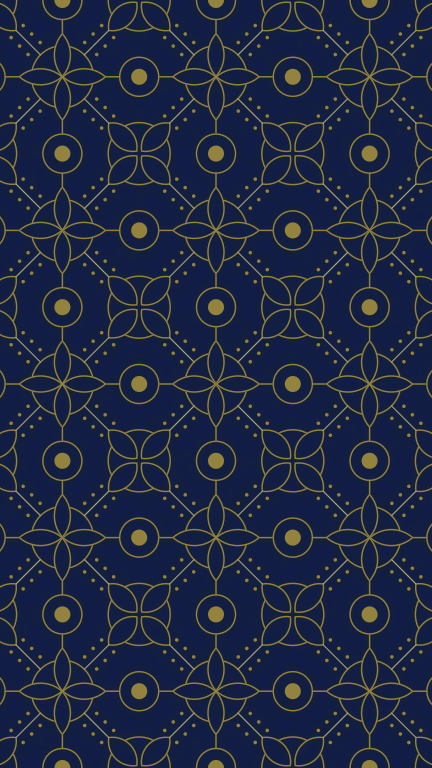
Reproduce this pattern procedurally as a WebGL 1 fragment shader.

```glsl
precision highp float;
// Gold linework lattice of four-petal flowers, ringed dots and beaded diagonals on navy.
uniform vec2 u_resolution;

const float HALF_CELL = 76.8; // the canvas is 768 units tall, so five repeats fit down it
const float LINE = 0.72;      // half the stroke width

float hash(vec2 p) {
  return fract(sin(dot(p, vec2(127.1, 311.7))) * 43758.5);
}

float noise(vec2 p) {
  vec2 i = floor(p), f = fract(p);
  f = f * f * (3.0 - 2.0 * f);
  return mix(mix(hash(i), hash(i + vec2(1.0, 0.0)), f.x),
             mix(hash(i + vec2(0.0, 1.0)), hash(i + vec2(1.0, 1.0)), f.x), f.y);
}

// Pointed leaf along x, from start to tip, negative inside
float petal(vec2 p, float start, float tip, float halfWidth) {
  float halfLength = 0.5 * (tip - start);
  float radius = (halfLength * halfLength + halfWidth * halfWidth) / (2.0 * halfWidth);
  return length(vec2(p.x - start - halfLength, abs(p.y) + radius - halfWidth)) - radius;
}

// Outlined petal with the circle passing behind it
float flower(vec2 p, float start, float halfWidth) {
  float leaf = petal(p, start, 43.0, halfWidth);
  float circle = abs(length(p) - 31.0);
  return min(abs(leaf), max(circle, -leaf));
}

// Distance to a segment of the x axis
float segment(vec2 p, float from, float to) {
  return length(vec2(p.x - clamp(p.x, from, to), p.y));
}

float coverage(float d, float pixel) {
  return clamp(0.5 - d / pixel, 0.0, 1.0);
}

void main() {
  float pixel = 768.0 / u_resolution.y;
  vec2 p = (gl_FragCoord.xy - 0.5 * u_resolution) * pixel;

  // Fold each cell into one eighth around the upright flower
  vec2 q = abs(mod(p + HALF_CELL, 2.0 * HALF_CELL) - HALF_CELL);
  if (q.y > q.x) q = q.yx;
  vec2 diagonal = vec2(q.x + q.y, q.x - q.y) * 0.70711;

  // Upright and diagonal flowers
  float stroke = flower(q, 0.5, 8.0);
  vec2 corner = vec2(HALF_CELL * 1.41421 - diagonal.x, diagonal.y);
  stroke = min(stroke, flower(corner, 3.5, 10.0));

  // Ringed dot and its connecting stem
  float fromDot = length(q - vec2(HALF_CELL, 0.0));
  stroke = min(stroke, abs(fromDot - 19.5));
  stroke = min(stroke, segment(q, 43.0, 57.3));
  float solid = fromDot - 8.0;

  // Three beads beside each diagonal line
  for (int i = 0; i < 3; i++) {
    vec2 bead = vec2(40.0 + 12.0 * float(i), 8.5);
    solid = min(solid, length(diagonal - bead) - 1.75);
  }
  float link = segment(diagonal, 31.0, 65.6);

  // Navy ground, duller beside the gold, with faint mottling
  float nearest = min(min(stroke, link) - LINE, solid);
  vec3 color = mix(vec3(0.07, 0.113, 0.275), vec3(0.08, 0.13, 0.215),
                   0.8 * exp(-max(nearest, 0.0) / 3.0));
  color += vec3(0.0, -0.008, 0.035) * (noise(p / 7.0) - 0.5);

  // Gold shapes, then the paler diagonals
  vec3 gold = vec3(0.58, 0.515, 0.245);
  color = mix(color, gold, coverage(min(stroke - LINE, solid), pixel));
  color = mix(color, vec3(0.64, 0.61, 0.5), coverage(link - 0.6, pixel));
  gl_FragColor = vec4(color, 1.0);
}
```
